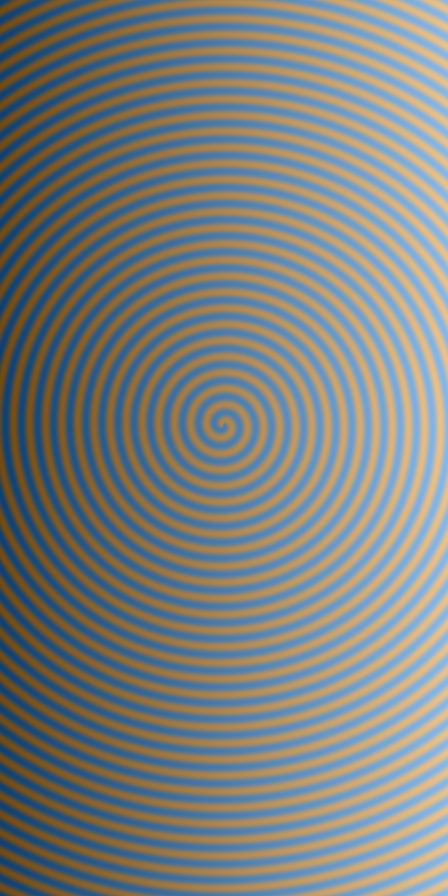
Reproduce this background procedurally as a WebGL 1 fragment shader.

```glsl
precision highp float;
// A single-armed spiral of soft blue and orange bands around a point just above
// the middle. A cosine of radius plus angle forms the bands, and a horizontal
// light ramp darkens the left side and brightens the right.
uniform vec2 u_resolution;

const float TAU = 6.2831853;

// Signed band wave: +1 on the orange crest, -1 on the blue crest.
float spiralWave(vec2 p, float spacing, float turn) {
  return cos(TAU * (length(p) / spacing - turn) + atan(p.y, p.x));
}

void main() {
  vec2 uv = gl_FragCoord.xy / u_resolution;

  // Position from the spiral centre, in canvas heights
  vec2 p = uv - vec2(0.498, 0.5255);
  p.x *= u_resolution.x / u_resolution.y;

  // Banded colours
  vec3 blue = vec3(0.275, 0.485, 0.695);
  vec3 orange = vec3(0.700, 0.525, 0.290);
  float wave = spiralWave(p, 0.01796, 0.52);
  vec3 color = mix(blue, orange, 0.5 + 0.5 * wave);

  // Light from the right
  color += 0.47 * (uv.x - 0.5);

  gl_FragColor = vec4(clamp(color, 0.0, 1.0), 1.0);
}
```
